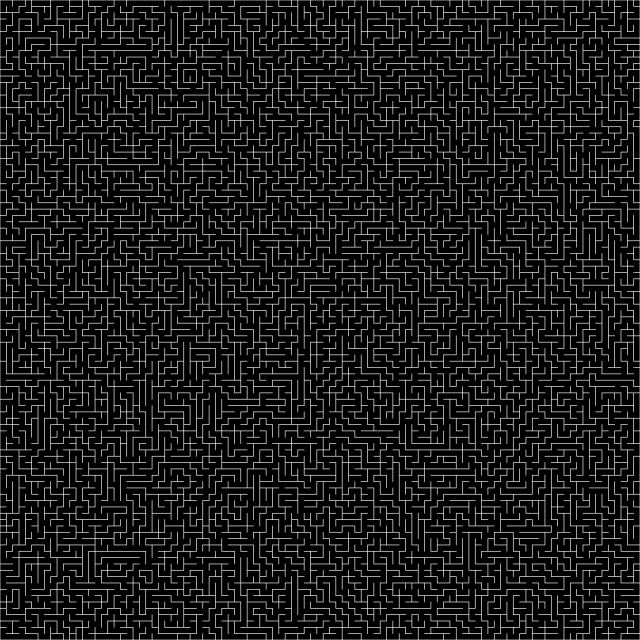
Write a three.js fragment shader that draws this pattern.

```glsl
// Dense square maze of thin white walls on black, evenly filled with winding corridors.
varying vec2 vUv;

const float CELLS = 101.0;          // maze cells across the canvas
const float WALL_HALF = 0.05;       // half wall thickness, in cells
const float JITTER = 1.5;           // randomness of the wall choices
const float TAKEN_COST = 30.0;      // discourages building a wall twice
const vec3 FLOOR_COLOR = vec3(0.0);
const vec3 WALL_COLOR = vec3(1.0);

vec4 hash4(vec2 v) {
    float seed = dot(v, vec2(12.9898, 78.233));
    return fract(sin(seed + vec4(0.0, 1.7, 3.1, 4.9)) * 43758.5453);
}

// Unit directions: right, up, left, down
vec2 direction(int i) {
    if (i == 0) return vec2(1.0, 0.0);
    if (i == 1) return vec2(0.0, 1.0);
    if (i == 2) return vec2(-1.0, 0.0);
    return vec2(0.0, -1.0);
}

vec2 turnLeft(vec2 d) { return vec2(-d.y, d.x); }

// Direction whose two bordering cells hold the fewest walls
vec2 cheapest(vec2 node, vec4 load, vec4 taken) {
    vec4 crowd = load * load;
    vec4 cost = crowd + crowd.wxyz + TAKEN_COST * taken + JITTER * hash4(node);
    float least = min(min(cost.x, cost.y), min(cost.z, cost.w));
    if (cost.x == least) return direction(0);
    if (cost.y == least) return direction(1);
    if (cost.z == least) return direction(2);
    return direction(3);
}

// Each node builds one wall; four interleaved sets of nodes choose in turn
vec2 firstPick(vec2 node) {
    return direction(int(floor(hash4(node).x * 4.0)));
}

vec2 secondPick(vec2 node) {
    vec4 load = vec4(0.0);
    for (int i = 0; i < 4; i++) {
        vec2 diagonal = direction(i) + turnLeft(direction(i));
        load[i] = step(0.5, -dot(firstPick(node + diagonal), diagonal));
    }
    return cheapest(node, load, vec4(0.0));
}

vec2 evenPick(vec2 node) {
    return mod(node.x, 2.0) < 0.5 ? firstPick(node) : secondPick(node);
}

// Adds the walls of the four direct neighbours to the load of each cell
vec2 oddPick(vec2 node, vec4 diagonalLoad) {
    vec4 ahead = vec4(0.0), behind = vec4(0.0), taken = vec4(0.0);
    for (int i = 0; i < 4; i++) {
        vec2 d = direction(i);
        vec2 side = turnLeft(d);
        vec2 built = evenPick(node + d);
        ahead[i] = step(0.5, dot(built, side - d));
        behind[i] = step(0.5, dot(built, -side - d));
        taken[i] = step(0.5, -dot(built, d));
    }
    return cheapest(node, diagonalLoad + ahead + behind.yzwx, taken);
}

vec2 lastPick(vec2 node) {
    vec4 load = vec4(0.0);
    for (int i = 0; i < 4; i++) {
        vec2 diagonal = direction(i) + turnLeft(direction(i));
        load[i] = step(0.5, -dot(oddPick(node + diagonal, vec4(0.0)), diagonal));
    }
    return oddPick(node, load);
}

vec2 pick(vec2 node) {
    if (mod(node.x + node.y, 2.0) < 0.5) return evenPick(node);
    if (mod(node.y, 2.0) < 0.5) return oddPick(node, vec4(0.0));
    return lastPick(node);
}

// Share of a filter span of the given size at x that lies between low and high
float cover(float x, float low, float high, float size) {
    float overlap = min(x + 0.5 * size, high) - max(x - 0.5 * size, low);
    return clamp(overlap / size, 0.0, 1.0);
}

void main() {
    vec2 p = vUv * CELLS;
    vec2 footprint = fwidth(p);
    float size = max(footprint.x, footprint.y);
    vec2 node = floor(p + 0.5);
    vec2 local = p - node;
    float wall = 0.0;

    // Only places close to a grid line can hold a wall
    if (min(abs(local.x), abs(local.y)) < WALL_HALF + 0.5 * size) {
        vec2 built = pick(node);
        wall = cover(local.x, -WALL_HALF, WALL_HALF, size)
             * cover(local.y, -WALL_HALF, WALL_HALF, size);
        for (int i = 0; i < 4; i++) {
            vec2 d = direction(i);
            float arm = cover(dot(local, d), WALL_HALF, 1.0, size)
                      * cover(dot(local, turnLeft(d)), -WALL_HALF, WALL_HALF, size);
            if (arm > 0.0) {
                vec2 middle = node + 0.5 * d;
                bool border = any(equal(middle, vec2(0.0))) || any(equal(middle, vec2(CELLS)));
                bool present = border || dot(built, d) > 0.5 || dot(pick(node + d), d) < -0.5;
                wall += present ? arm : 0.0;
            }
        }
    }
    gl_FragColor = vec4(mix(FLOOR_COLOR, WALL_COLOR, min(wall, 1.0)), 1.0);
}
```
